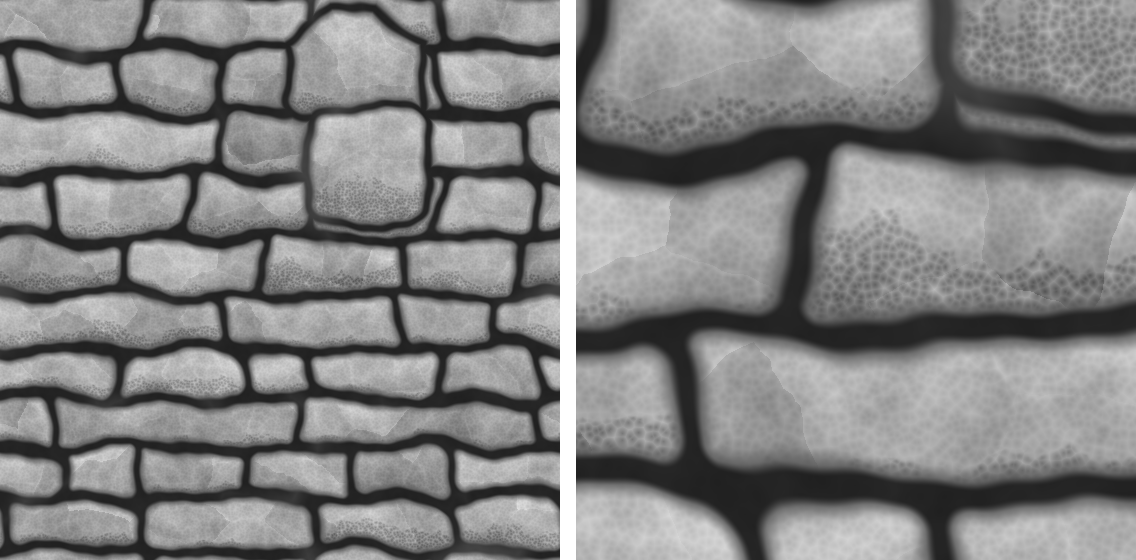
Left: the whole. Right: its middle third, enlarged.
Write a three.js fragment shader that draws this texture.

```glsl
varying vec2 vUv;

#define ROWS 10.0
#define JOINT_JITTER 0.6
#define JOINT_SLANT 0.5
#define HALF_GAP 0.0062
#define RIM_WIDTH 0.013
#define FACETS 9.0
#define MORTAR_TONE 0.14
#define RIM_TONE 0.36
#define STONE_TONE 0.665
#define TAU 6.2831853

float hash(vec2 p) {
  return fract(sin(dot(p, vec2(127.1, 311.7))) * 43758.54);
}

// Tiling cellular noise: nearest distance, gap to the second, cell value
vec3 cellular(vec2 p, float count) {
  p *= count;
  vec2 base = floor(p);
  vec3 result = vec3(9.0, 9.0, 0.0);
  for (int y = -1; y <= 1; y++) {
    for (int x = -1; x <= 1; x++) {
      vec2 cell = base + vec2(float(x), float(y));
      vec2 id = mod(cell, count);
      vec2 seed = vec2(hash(id + 3.1), hash(id + 17.7));
      float dist = length(cell + seed - p);
      if (dist < result.x) result = vec3(dist, result.x, hash(id + 41.3));
      else result.y = min(result.y, dist);
    }
  }
  return vec3(result.x, result.y - result.x, result.z);
}

// Layered sines give the outlines a hewn wobble
vec2 roughen(vec2 p) {
  vec2 w = 0.0055 * sin(TAU * (vec2(3.0, 4.0) * p.yx + vec2(2.0, -3.0) * p) + vec2(0.4, 2.1));
  w += 0.0028 * sin(TAU * (vec2(8.0, 7.0) * p.yx + vec2(-5.0, 6.0) * p) + vec2(1.7, 0.3));
  w += 0.0009 * sin(TAU * (vec2(19.0, 23.0) * p.yx + vec2(13.0, 11.0) * p));
  return p + w;
}

float courseEdge(float i, float x) {
  float k = mod(i, ROWS);
  float wave = 0.005 * sin(TAU * 2.0 * x + k * 2.4) + 0.004 * sin(TAU * 5.0 * x + k * 4.1);
  return (i + 0.17) / ROWS - 0.022 * (1.0 - cos(TAU * k / ROWS)) + wave;
}

float stonesInCourse(float row) {
  return 4.0 + floor(1.4 * sin(2.5 * row) + 0.5);
}

// Joint position in units of the mean stone length
float joint(float j, float row, float count, float height) {
  vec2 id = vec2(mod(j, count), row);
  float slant = JOINT_SLANT * (hash(id + 8.3) - 0.5) * height * count;
  return j + JOINT_JITTER * (hash(id + 2.9) - 0.5) + slant;
}

float roundedBox(vec2 q, float radius) {
  return length(max(q + radius, 0.0)) + min(max(q.x, q.y) + radius, 0.0) - radius;
}

void main() {
  vec2 p = roughen(vUv);

  // Course holding this point
  float row = 0.0, low = 0.0, high = 1.0;
  for (int i = -1; i <= 10; i++) {
    float a = courseEdge(float(i), p.x), b = courseEdge(float(i) + 1.0, p.x);
    if (p.y >= a && p.y < b) { row = mod(float(i), ROWS); low = a; high = b; }
  }

  // Stone within the course
  float count = stonesInCourse(row);
  float height = p.y - 0.5 * (low + high);
  float u = p.x * count - hash(vec2(row, 5.7));
  float j = floor(u + 0.5);
  if (u < joint(j, row, count, height)) j -= 1.0;
  float left = (u - joint(j, row, count, height)) / count;
  float right = (joint(j + 1.0, row, count, height) - u) / count;
  vec2 id = vec2(mod(j, count), row);
  float along = left / (left + right);
  float level = (p.y - low) / (high - low);
  float top = high - p.y - 0.010 * hash(id + 6.1) * along;
  float bottom = p.y - low - 0.008 * hash(id + 9.4) * (1.0 - along);
  float radius = mix(0.010, 0.022, hash(id + 4.2));
  float inside = -roundedBox(HALF_GAP - vec2(min(left, right), min(top, bottom)), radius);

  // Tall blocks that span two courses
  for (int k = 0; k < 2; k++) {
    float n = float(k);
    vec2 q = p - vec2(0.635 + 0.022 * n, 0.889 - 0.185 * n);
    vec2 halfSize = vec2(0.118 - 0.02 * n, 0.090 + 0.008 * n);
    float block = roundedBox(abs(q) - halfSize, 0.022);
    block = max(block, 0.8 * (abs(q.x) * 0.75 + q.y - 0.115 - 0.1 * n));
    inside = max(min(inside, block - 2.0 * HALF_GAP), -block);
    if (block < HALF_GAP) { id = vec2(31.0 + n, 7.0); level = 0.5 + 0.5 * q.y / halfSize.y; }
  }

  // Mottling, pits and chiselled facets
  float mottle = 0.5 * cellular(p, 17.0).x + 0.3 * cellular(p.yx, 41.0).x
               + 0.2 * cellular(p, 89.0).x - 0.45;
  float grain = cellular(vUv, 190.0).x - 0.45;
  vec2 shift = vec2(hash(id + 1.3), hash(id + 7.9));
  vec3 facet = cellular(p + shift + 0.012 * mottle, FACETS);
  float ridge = 1.0 - smoothstep(0.0, 0.07, facet.y);

  // Light from above, with a darker broken face along some lower sides
  float lit = STONE_TONE + 0.09 * (hash(id + 12.6) - 0.5) + 0.11 * (level - 0.5);
  lit += 0.13 * (facet.z - 0.5) - 0.08 * (facet.x - 0.4) + 0.03 * ridge;
  lit += 0.24 * mottle + 0.07 * grain;
  float breakLine = 0.42 * hash(id + 15.2) + 0.5 * mottle + 0.12 * (facet.z - 0.5);
  float broken = 1.0 - smoothstep(-0.03, 0.05, level - breakLine);
  lit -= broken * (0.10 - 0.16 * grain);

  // Worn rims over dark, dusty mortar
  float stone = mix(RIM_TONE, lit, smoothstep(-0.002, RIM_WIDTH, inside));
  float dust = smoothstep(0.55, 0.95, cellular(p, 7.0).x);
  float mortar = MORTAR_TONE + 0.12 * dust + 0.05 * mottle;
  float tone = mix(mortar, stone, smoothstep(-0.0035, 0.003, inside));
  gl_FragColor = vec4(vec3(clamp(tone, 0.0, 1.0)), 1.0);
}
```
